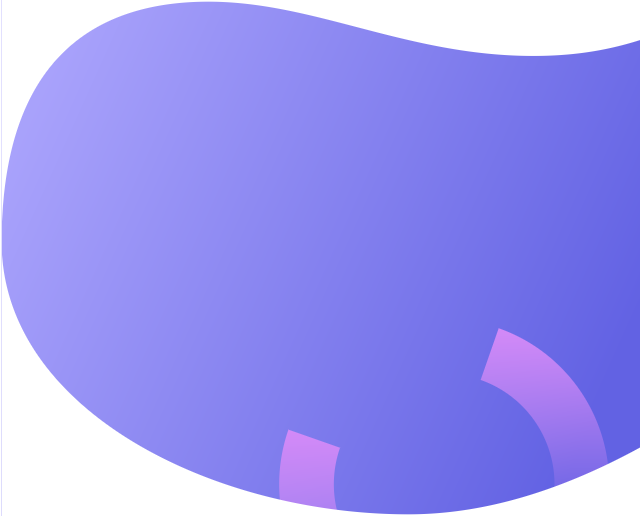
Write a WebGL 1 fragment shader that draws this background.

```glsl
precision highp float;

uniform vec2 u_resolution;

#define CANVAS vec2(7.68, 6.18)
#define LIGHT_VIOLET vec3(0.66, 0.635, 0.985)
#define DEEP_INDIGO vec3(0.383, 0.383, 0.89)
#define PINK vec3(0.83, 0.54, 0.97)
#define BLOB_LEFT 0.02
#define RING_CENTER vec2(5.33, 0.38)
#define RING_RADIUS 1.652
#define RING_HALF_WIDTH 0.328
#define RING_FADE 2.3
#define GAP_ANGLE 1.234

vec2 bezier(vec2 a, vec2 b, vec2 c, vec2 d, float t) {
  float s = 1.0 - t;
  return s * s * s * a + 3.0 * s * t * (s * b + t * c) + t * t * t * d;
}

vec2 bezierTangent(vec2 a, vec2 b, vec2 c, vec2 d, float t) {
  float s = 1.0 - t;
  return s * s * (b - a) + 2.0 * s * t * (c - b) + t * t * (d - c);
}

// Signed distance above a curve whose x grows steadily from a to d
float aboveCurve(vec2 p, vec2 a, vec2 b, vec2 c, vec2 d) {
  float t = 0.5;
  float stride = 0.25;
  for (int i = 0; i < 18; i++) {
    t += bezier(a, b, c, d, t).x < p.x ? stride : -stride;
    stride *= 0.5;
  }
  vec2 tangent = normalize(bezierTangent(a, b, c, d, t));
  return (p.y - bezier(a, b, c, d, t).y) * tangent.x;
}

// Positive inside the blob
float blobDepth(vec2 p) {
  vec2 left = vec2(BLOB_LEFT, 3.28);
  vec2 crest = vec2(2.5, 6.16);
  vec2 dip = vec2(6.4, 5.51);
  vec2 base = vec2(4.9, 0.02);

  float top;
  if (p.x < crest.x) {
    top = aboveCurve(p, left, vec2(BLOB_LEFT, 5.33), vec2(1.0, 6.16), crest);
  } else if (p.x < dip.x) {
    top = aboveCurve(p, crest, vec2(3.78, 6.16), vec2(4.88, 5.51), dip);
  } else {
    top = aboveCurve(p, dip, vec2(6.9, 5.51), vec2(7.3, 5.58), vec2(7.68, 5.7));
  }

  float bottom;
  if (p.x < base.x) {
    bottom = aboveCurve(p, left, vec2(BLOB_LEFT, 1.28), vec2(2.55, 0.02), base);
  } else {
    bottom = aboveCurve(p, base, vec2(5.85, 0.02), vec2(6.78, 0.33), vec2(7.68, 0.82));
  }
  return min(min(-top, bottom), p.x - BLOB_LEFT);
}

// Positive inside the ring, which lacks one quarter
float ringDepth(vec2 q) {
  vec2 axis = vec2(cos(GAP_ANGLE), sin(GAP_ANGLE));
  float gap = min(dot(q, axis), dot(q, vec2(-axis.y, axis.x)));
  float band = RING_HALF_WIDTH - abs(length(q) - RING_RADIUS);
  return min(band, -gap);
}

float coverage(float depth, float pixel) {
  return clamp(depth / pixel + 0.5, 0.0, 1.0);
}

void main() {
  vec2 p = gl_FragCoord.xy / u_resolution * CANVAS;
  float pixel = CANVAS.y / u_resolution.y;

  // Diagonal fill
  float along = (dot(p, vec2(0.91, -0.41)) + 1.644) / 7.65;
  vec3 fill = mix(LIGHT_VIOLET, DEEP_INDIGO, clamp(along, 0.0, 1.0));

  // Each ring arm fades downward from its own tip
  vec2 q = p - RING_CENTER;
  float tip = q.x > 0.0 ? 2.25 : 1.03;
  float fade = clamp(1.0 - (tip - p.y) / RING_FADE, 0.0, 1.0);
  fill = mix(fill, PINK, fade * coverage(ringDepth(q), pixel));

  // Blob over white
  vec3 color = mix(vec3(1.0), fill, coverage(blobDepth(p), pixel));
  gl_FragColor = vec4(color, 1.0);
}
```
